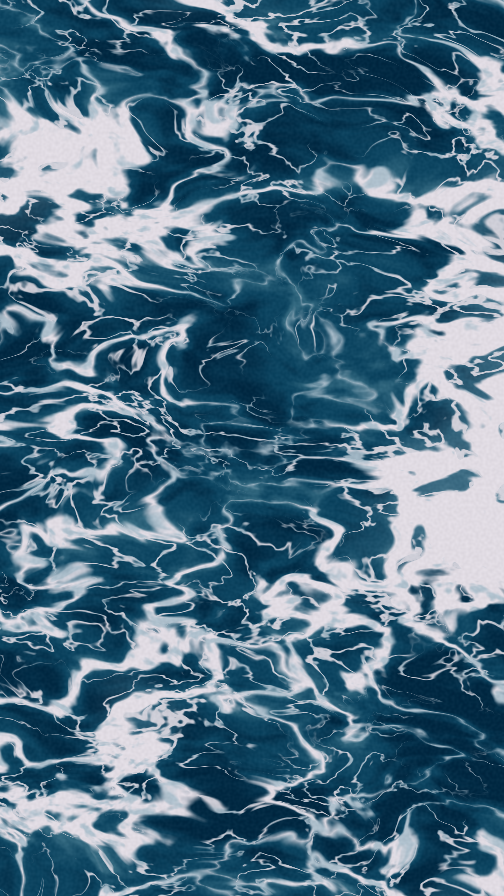
Reproduce this texture procedurally as a Shadertoy shader.

```glsl
vec2 gradientAt(vec2 cell) {
    vec3 h = fract(cell.xyx * vec3(0.1031, 0.1030, 0.0973));
    h += dot(h, h.yzx + 33.33);
    float angle = 6.2832 * fract((h.x + h.y) * h.z);
    return vec2(cos(angle), sin(angle));
}

float gradientNoise(vec2 p) {
    vec2 i = floor(p), f = fract(p);
    vec2 u = f * f * f * (f * (f * 6.0 - 15.0) + 10.0);
    vec2 e = vec2(1.0, 0.0);
    float low = mix(dot(gradientAt(i), f), dot(gradientAt(i + e), f - e), u.x);
    float high = mix(dot(gradientAt(i + e.yx), f - e.yx), dot(gradientAt(i + 1.0), f - 1.0), u.x);
    return mix(low, high, u.y);
}

float fbm(vec2 p, int octaves) {
    float sum = 0.0, amplitude = 1.0;
    for (int k = 0; k < octaves; k++) {
        sum += amplitude * gradientNoise(p);
        p = mat2(1.6, 1.2, -1.2, 1.6) * p + 17.3;
        amplitude *= 0.48;
    }
    return sum;
}

// Soft elliptical swell of foam
float patchAt(vec2 p, vec2 center, vec2 size) {
    vec2 d = (p - center) / size;
    return exp(-dot(d, d));
}

void mainImage(out vec4 fragColor, in vec2 fragCoord) {
    vec2 uv = fragCoord / iResolution.y;

    // Flattened, tilted and swirled surface coordinates
    vec2 surface = vec2(uv.x * 0.58 - uv.y * 0.08, uv.y + uv.x * 0.12);
    vec2 swirl = vec2(fbm(surface * 9.0 + 3.7, 3), fbm(surface * 9.0 + 41.2, 3));
    vec2 flow = surface + 0.035 * swirl;

    // Where foam gathers
    float cover = fbm(surface * 4.5 + 8.1, 3);
    cover += 0.55 * patchAt(uv, vec2(0.54, 0.42), vec2(0.14, 0.10));
    cover += 0.40 * patchAt(uv, vec2(0.54, 0.72), vec2(0.10, 0.14));
    cover += 0.30 * patchAt(uv, vec2(0.10, 0.85), vec2(0.14, 0.05));
    cover -= 0.25 * patchAt(uv, vec2(0.20, 0.12), vec2(0.22, 0.08));

    // Broad foam bands and thin lacing along the noise zero lines
    float ragged = fbm(flow * 75.0 + 5.0, 3);
    float band = abs(fbm(flow * 13.0, 4)) + 0.06 * ragged;
    float bandWidth = clamp(0.075 + 0.30 * cover, 0.008, 0.36);
    float foam = smoothstep(-0.045, 0.06, bandWidth - band);

    float lace = abs(fbm(flow * 31.0 + 60.0, 4));
    float laceWidth = clamp(0.05 + 0.10 * cover + 0.10 * fbm(surface * 14.0 + 90.0, 2), 0.0, 0.15);
    foam = max(foam, 0.9 * smoothstep(-0.03, 0.06, laceWidth - lace) * smoothstep(0.0, 0.04, laceWidth));

    // Water: dark hollows, blue body, teal haze around the foam
    float swell = fbm(flow * vec2(9.0, 12.0) + 23.0, 4);
    float ripple = fbm(flow * vec2(45.0, 80.0) + 11.0, 3);
    float haze = smoothstep(-0.30, 0.08, bandWidth - band);
    float depth = 0.40 + 0.75 * swell + 0.20 * ripple + 0.40 * (haze - 0.5);
    vec3 water = mix(vec3(0.005, 0.16, 0.26), vec3(0.05, 0.27, 0.38), smoothstep(0.0, 0.5, depth));
    water = mix(water, vec3(0.20, 0.41, 0.50), smoothstep(0.45, 0.95, depth));
    water = mix(water, vec3(0.36, 0.52, 0.60), 0.6 * smoothstep(0.15, 0.7, cover));

    // Foam with faint shading and fine grain
    vec3 froth = mix(vec3(0.68, 0.75, 0.80), vec3(0.88, 0.86, 0.89), smoothstep(-0.35, 0.15, ragged + cover));
    vec3 color = mix(water, froth, foam);
    color += 0.035 * gradientNoise(uv * 260.0);
    fragColor = vec4(clamp(color, 0.0, 1.0), 1.0);
}
```
